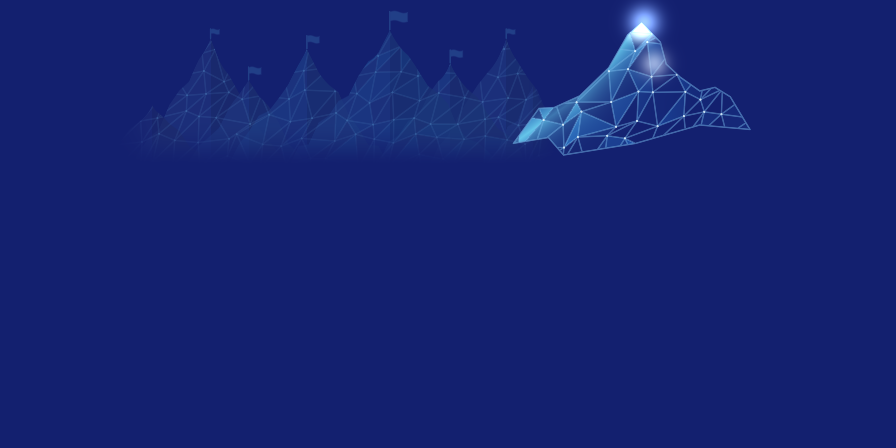
This background is drawn by a Shadertoy shader. Its source:

```glsl
// Low-poly mountain range with flags and one bright wireframe peak on deep blue.
#define NAVY vec3(0.075, 0.125, 0.435)
#define HAZE vec3(0.125, 0.185, 0.470)
#define BLUE vec3(0.110, 0.280, 0.570)
#define CYAN vec3(0.400, 0.780, 0.920)
#define ICE vec3(0.880, 0.960, 1.000)
#define RANGE_BASE 0.64
#define RANGE_CELL 0.048
#define HERO_CELL 0.052
#define LINE_WIDTH 0.0006
#define DOT_RADIUS 0.0022

// Far peaks: centre x, top y, half width, flag size
const vec4 PEAKS[8] = vec4[8](
    vec4(0.470, 0.915, 0.170, 0.020), vec4(1.130, 0.915, 0.170, 0.020),
    vec4(0.555, 0.822, 0.130, 0.028), vec4(0.340, 0.765, 0.110, 0.000),
    vec4(1.190, 0.810, 0.110, 0.000), vec4(0.685, 0.892, 0.180, 0.028),
    vec4(1.005, 0.860, 0.170, 0.028), vec4(0.870, 0.934, 0.230, 0.040));

// Outline of the near peak, clockwise from its left tip
const vec2 OUTLINE[18] = vec2[18](
    vec2(1.146, 0.680), vec2(1.203, 0.758), vec2(1.237, 0.760),
    vec2(1.294, 0.786), vec2(1.359, 0.849), vec2(1.401, 0.922),
    vec2(1.432, 0.948), vec2(1.474, 0.906), vec2(1.487, 0.857),
    vec2(1.518, 0.828), vec2(1.562, 0.797), vec2(1.596, 0.805),
    vec2(1.630, 0.784), vec2(1.674, 0.711), vec2(1.562, 0.721),
    vec2(1.419, 0.680), vec2(1.258, 0.654), vec2(1.224, 0.693));

float hash(vec2 p) { return fract(sin(dot(p, vec2(127.1, 311.7))) * 43758.5453); }

float cross2(vec2 a, vec2 b) { return a.x * b.y - a.y * b.x; }

float segment(vec2 p, vec2 a, vec2 b) {
    vec2 d = b - a;
    return length(p - a - d * clamp(dot(p - a, d) / dot(d, d), 0.0, 1.0));
}

float stroke(float d, float halfWidth, float px) {
    return 1.0 - smoothstep(halfWidth, halfWidth + px, d);
}

float polygon(vec2 p) {
    float d = 1e3, side = 1.0;
    for (int i = 0, j = 17; i < 18; j = i++) {
        vec2 a = OUTLINE[i], b = OUTLINE[j];
        d = min(d, segment(p, a, b));
        bvec3 c = bvec3(p.y >= a.y, p.y < b.y, cross2(b - a, p - a) > 0.0);
        if (all(c) || !any(c)) side = -side;
    }
    return side * d;
}

// Jittered lattice split into triangles
vec2 node(vec2 id) {
    return id + 0.7 * vec2(hash(id), hash(id + 37.0));
}

bool inside(vec2 p, vec2 a, vec2 b, vec2 c) {
    vec3 s = vec3(cross2(b - a, p - a), cross2(c - b, p - b), cross2(a - c, p - c));
    return all(greaterThanEqual(s, vec3(0.0))) || all(lessThanEqual(s, vec3(0.0)));
}

// Returns facet shade, edge distance and node distance
vec3 mesh(vec2 p, float cell) {
    p /= cell;
    float shade = 0.5, edge = 1e3, dotDist = 1e3;
    for (int k = 0; k < 9; k++) {
        vec2 id = floor(p) + vec2(k % 3 - 1, k / 3 - 1);
        vec2 a = node(id), b = node(id + vec2(1, 0));
        vec2 c = node(id + 1.0), d = node(id + vec2(0, 1));
        if (inside(p, a, b, c)) shade = hash(id + 5.3);
        if (inside(p, a, c, d)) shade = hash(id + 9.7);
        edge = min(edge, min(segment(p, a, b), min(segment(p, a, c), segment(p, a, d))));
        dotDist = min(dotDist, length(p - a));
    }
    return vec3(shade, edge * cell, dotDist * cell);
}

float jagged(float x) {
    float i = floor(x);
    return mix(hash(vec2(i, 3.0)), hash(vec2(i + 1.0, 3.0)), x - i) - 0.5;
}

vec3 farRange(vec3 col, vec2 p, float px) {
    vec3 m = mesh(p, RANGE_CELL);
    float fade = smoothstep(RANGE_BASE - 0.01, 0.73, p.y) * smoothstep(0.25, 0.38, p.x)
               * (1.0 - smoothstep(1.17, 1.25, p.x));
    float cover = 0.0;
    for (int i = 0; i < 8; i++) {
        vec4 k = PEAKS[i];
        float away = abs(p.x - k.x) / k.z;
        float ridge = k.y - (k.y - RANGE_BASE) * pow(away, 0.85)
                    + 0.035 * jagged(p.x * 45.0 + float(i) * 7.0) * min(away * 4.0, 1.0);
        float body = smoothstep(-px, px, ridge - p.y);
        float tone = clamp(1.0 - 2.0 * abs(k.x - 0.85), 0.0, 1.0);
        vec3 rock = mix(HAZE, BLUE, tone * (0.35 + 0.6 * m.x));
        rock *= 1.0 - 0.12 * step(k.x, p.x);
        col = mix(col, rock, 0.7 * body * fade);
        cover = max(cover, body);
        // Flag and pole
        if (k.w > 0.0) {
            vec2 q = p - k.xy - vec2(0.0, k.w);
            float pole = stroke(segment(q, vec2(0.0), vec2(0.0, -k.w)), LINE_WIDTH, px);
            q.y -= 0.06 * k.w * sin(q.x / k.w * 6.0);
            vec2 box = abs(q - k.w * vec2(0.5, -0.28)) - k.w * vec2(0.5, 0.26);
            float cloth = 1.0 - smoothstep(-px, px, max(box.x, box.y));
            col = mix(col, vec3(0.16, 0.31, 0.58), 0.65 * max(pole, cloth));
        }
    }
    float net = 0.13 * stroke(m.y, LINE_WIDTH, px) + 0.3 * stroke(m.z, DOT_RADIUS * 0.5, px);
    return mix(col, vec3(0.35, 0.6, 0.82), net * cover * fade);
}

vec3 nearPeak(vec3 col, vec2 p, float px) {
    float d = polygon(p);
    vec3 m = mesh(p + 0.013, HERO_CELL);
    float body = 1.0 - smoothstep(-px, px, d);
    float ridge = min(segment(p, OUTLINE[0], OUTLINE[3]), segment(p, OUTLINE[3], OUTLINE[6]));
    float lit = exp(-ridge * 28.0) * (1.0 - smoothstep(1.42, 1.48, p.x));
    float left = 1.0 - smoothstep(1.38, 1.60, p.x);
    vec3 rock = mix(NAVY, vec3(0.13, 0.38, 0.73), m.x * m.x * (0.25 + 0.6 * left));
    rock = mix(rock, CYAN, lit * (0.35 + 0.65 * m.x));
    rock = mix(rock, ICE, 0.9 * (1.0 - smoothstep(0.015, 0.06, length(p - OUTLINE[6]))));
    col = mix(col, rock, body);
    // Wires, outline and nodes
    float wire = max(0.45 * stroke(m.y, LINE_WIDTH, px) * body, 0.5 * stroke(abs(d), LINE_WIDTH, px));
    col = mix(col, vec3(0.45, 0.70, 0.90), wire);
    col = mix(col, ICE, 0.85 * stroke(m.z, DOT_RADIUS * 0.6, px) * body);
    // Summit light and inner orb
    float summit = length(p - vec2(1.438, 0.950)), orb = length(p - vec2(1.460, 0.858));
    col += vec3(0.55, 0.68, 0.75) * exp(-summit * summit * 900.0);
    return mix(col, vec3(0.76, 0.82, 0.96), 0.75 * exp(-orb * orb * 1100.0));
}

void mainImage(out vec4 fragColor, in vec2 fragCoord) {
    float px = 1.0 / iResolution.y;
    vec2 p = fragCoord * px;
    vec3 col = NAVY;
    if (p.y > 0.6) col = nearPeak(farRange(col, p, px), p, px);
    fragColor = vec4(clamp(col, 0.0, 1.0), 1.0);
}
```
